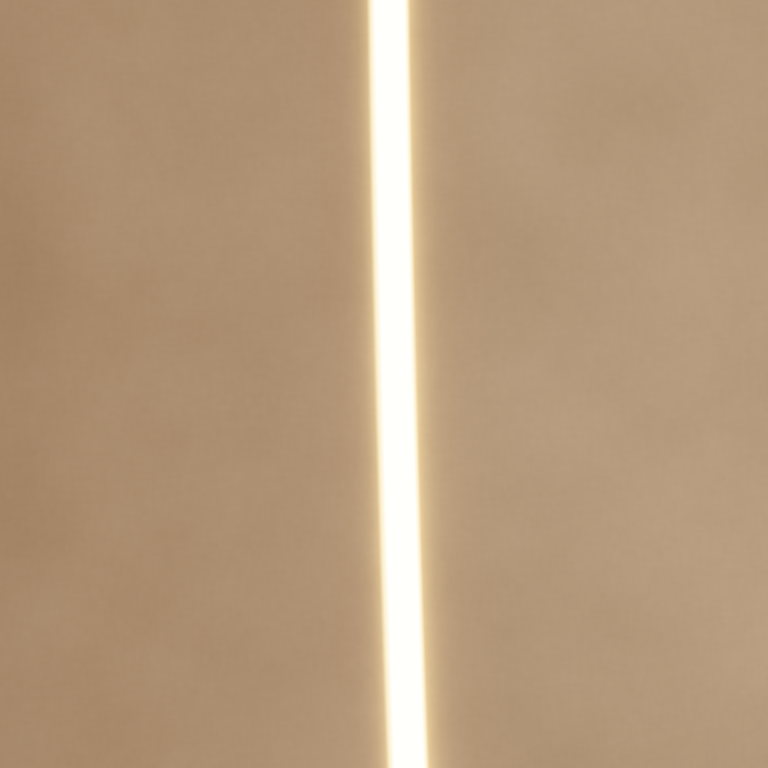
Reproduce this background procedurally as a Shadertoy shader.

```glsl
float hash(vec2 p) {
    p = fract(p * vec2(0.1031, 0.1137));
    p += dot(p, p.yx + 33.33);
    return fract((p.x + p.y) * p.x * 17.0);
}

float noise(vec2 p) {
    vec2 cell = floor(p);
    vec2 f = fract(p);
    f = f * f * (3.0 - 2.0 * f);
    return mix(mix(hash(cell), hash(cell + vec2(1, 0)), f.x),
               mix(hash(cell + vec2(0, 1)), hash(cell + vec2(1, 1)), f.x), f.y);
}

float fbm(vec2 p) {
    float sum = 0.0;
    float amplitude = 0.5;
    for (int i = 0; i < 5; i++) {
        sum += amplitude * noise(p);
        p = mat2(1.6, 1.2, -1.2, 1.6) * p + 7.3;
        amplitude *= 0.5;
    }
    return sum;
}

// Warm plaster, paler towards the right, with soft mottling and fine grain
vec3 wallColor(vec2 uv) {
    vec3 wall = mix(vec3(0.655, 0.535, 0.415), vec3(0.715, 0.61, 0.495),
                    smoothstep(-0.15, 1.1, uv.x));
    float mottle = fbm(uv * 6.0 + 4.0) - 0.48;
    float weave = noise(uv * vec2(90, 240)) + noise(uv * vec2(240, 90)) - 1.0;
    wall += mottle * vec3(0.05, 0.055, 0.06);
    wall += weave * 0.007;
    return wall - 0.015 * smoothstep(0.12, 0.0, uv.x);
}

void mainImage(out vec4 fragColor, in vec2 fragCoord) {
    vec2 uv = fragCoord / iResolution.xy;
    vec3 color = wallColor(uv);

    // Slightly bowed light strip, leaning right towards the bottom
    float drop = 1.0 - uv.y;
    float center = 0.5065 + 0.0142 * drop + 0.0112 * drop * drop;
    float side = uv.x - center;
    float edge = abs(side) - 0.0235;

    // Golden halo, tighter on the left
    float outside = max(edge, 0.0);
    float spread = side < 0.0 ? 0.013 : 0.017;
    color += vec3(0.24, 0.25, 0.17) * exp(-outside / spread);
    color += vec3(0.018, 0.012, 0.0) * exp(-outside / 0.05);

    // Cream rim and white core, softer on the left
    float softness = (side < 0.0 ? 0.006 : 0.004) + 0.5 / iResolution.x;
    color = mix(color, vec3(0.99, 0.95, 0.83), smoothstep(softness, -0.001, edge));
    color = mix(color, vec3(1.0, 1.0, 0.99), smoothstep(0.001, -softness, edge));

    fragColor = vec4(clamp(color, 0.0, 1.0), 1.0);
}
```
